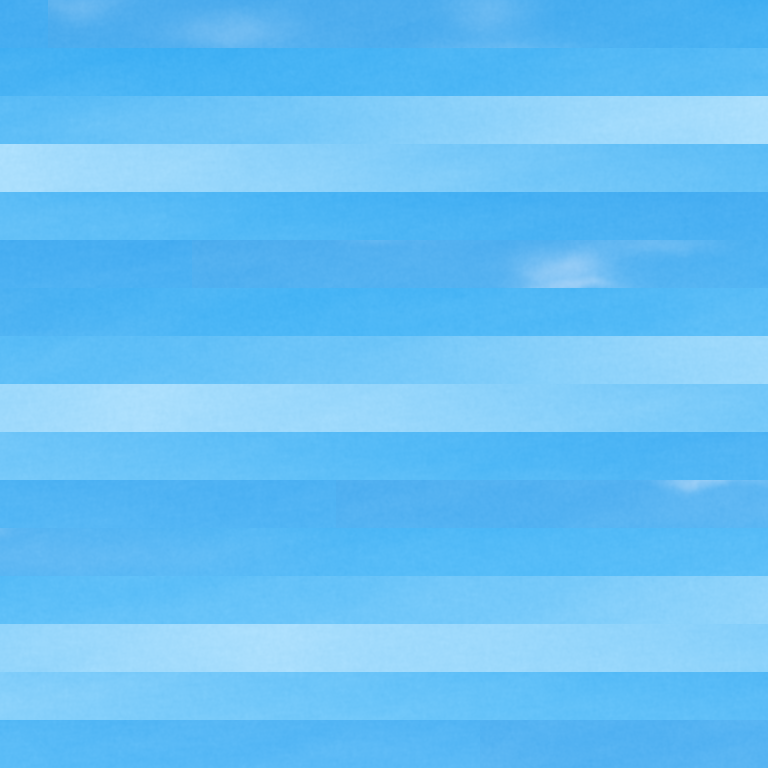
Write a Shadertoy shader that draws this pattern.

```glsl
// A wide summer sky cut into thin slices, laid end to end and wrapped into 16 rows.
// Each slice is 5.1875 rows long, so its seam steps right on every repeat;
// a hazy glow, soft puffs and gradient noise tint the continuous sky.

const float ROWS = 16.0;
const float SLICE_LENGTH = 5.1875;   // in canvas widths
const float SEAM_OFFSET = 0.0625;    // first seam, in canvas widths

vec2 hashGradient(vec2 cell) {
    vec2 h = vec2(dot(cell, vec2(127.1, 311.7)), dot(cell, vec2(269.5, 183.3)));
    return fract(sin(h) * 43758.5) * 2.0 - 1.0;
}

float gradientNoise(vec2 p) {
    vec2 i = floor(p), f = fract(p);
    vec2 u = f * f * f * (f * (f * 6.0 - 15.0) + 10.0);
    float a = dot(hashGradient(i), f);
    float b = dot(hashGradient(i + vec2(1, 0)), f - vec2(1, 0));
    float c = dot(hashGradient(i + vec2(0, 1)), f - vec2(0, 1));
    float d = dot(hashGradient(i + vec2(1, 1)), f - vec2(1, 1));
    return mix(mix(a, b, u.x), mix(c, d, u.x), u.y);
}

float fbm(vec2 p) {
    float sum = 0.0, amplitude = 0.5;
    for (int i = 0; i < 4; i++) {
        sum += amplitude * gradientNoise(p);
        p = mat2(1.6, 1.2, -1.2, 1.6) * p + 7.3;
        amplitude *= 0.5;
    }
    return sum;
}

float bell(float x, float center, float width) {
    float d = (x - center) / width;
    return exp(-d * d);
}

// Soft clouds: center and radii in row heights, paired with an opacity.
float cloudCover(vec2 p) {
    const vec4 puffs[7] = vec4[7](
        vec4(7.75, 1.60, 0.95, 0.40), vec4(9.2, 0.25, 0.80, 0.60),
        vec4(0.6, 0.10, 0.90, 0.35), vec4(3.8, 0.65, 1.30, 0.35),
        vec4(9.8, 1.10, 1.30, 0.22), vec4(7.9, 2.00, 1.00, 0.14),
        vec4(10.5, 2.60, 4.00, 0.50));
    const float opacity[7] = float[7](0.58, 0.25, 0.26, 0.30, 0.22, 0.42, 0.15);
    vec2 warped = p + 0.5 * vec2(fbm(p * 0.9), fbm(p * 0.9 + 19.0));
    float cover = 0.0;
    for (int i = 0; i < 7; i++) {
        vec2 d = (warped - puffs[i].xy) / puffs[i].zw;
        cover += opacity[i] * exp(-dot(d, d));
    }
    return min(cover, 0.75);
}

// along: distance in canvas widths; depth: distance down in slices.
vec3 skyColor(float along, float depth) {
    vec2 p = vec2(along * ROWS, depth);
    float descent = clamp(depth / 3.0, 0.0, 1.0);
    vec3 deepBlue = mix(vec3(0.235, 0.685, 0.955), vec3(0.325, 0.735, 0.972), descent);
    vec3 duskBlue = mix(vec3(0.290, 0.665, 0.925), vec3(0.315, 0.690, 0.945), descent);
    vec3 endBlue = mix(vec3(0.265, 0.675, 0.945), vec3(0.345, 0.725, 0.965), descent);
    vec3 paleBlue = vec3(0.655, 0.868, 0.990);
    vec3 cloudWhite = vec3(0.76, 0.87, 0.98);

    // Broad glow over a faint haze, with a narrow bright streak
    float glow = bell(along, 2.9, along < 2.9 ? 0.62 : mix(0.72, 0.92, descent));
    float haze = smoothstep(1.1, 2.0, along) * (1.0 - smoothstep(3.8, 4.7, along));
    glow = 0.92 * glow + 0.17 * haze * (1.0 - glow);
    glow += 0.08 * bell(along + 0.01 * depth, 2.95, 0.07);
    float wisps = fbm(vec2(p.x * 0.35 + p.y * 0.7, p.y * 0.9));
    glow += 0.24 * wisps * (1.0 - 0.5 * glow) + 0.03;

    vec3 color = mix(deepBlue, duskBlue, 0.9 * (1.0 - smoothstep(0.35, 1.2, along)));
    color = mix(color, endBlue, smoothstep(4.2, 5.0, along));
    color = mix(color, paleBlue, clamp(glow, 0.0, 1.05));
    color = mix(color, cloudWhite, cloudCover(p));

    // Faint mottling and grain
    float mottle = 0.026 * fbm(p * 2.5) + 0.024 * gradientNoise(p * 9.0)
                 + 0.016 * gradientNoise(p * 17.0);
    return color + mottle * vec3(1.0, 0.6, 0.35);
}

vec3 wrappedSky(vec2 uv) {
    float down = (1.0 - uv.y) * ROWS;
    float travel = floor(down) + uv.x - SEAM_OFFSET;
    float slice = floor(travel / SLICE_LENGTH);
    return skyColor(travel - slice * SLICE_LENGTH, slice + fract(down));
}

void mainImage(out vec4 fragColor, in vec2 fragCoord) {
    // Four samples per pixel smooth the row edges and seams
    vec3 color = vec3(0.0);
    for (int i = 0; i < 4; i++) {
        vec2 jitter = vec2(i % 2, i / 2) * 0.5 - 0.25;
        color += wrappedSky((fragCoord + jitter) / iResolution.xy);
    }
    fragColor = vec4(color / 4.0, 1.0);
}
```
